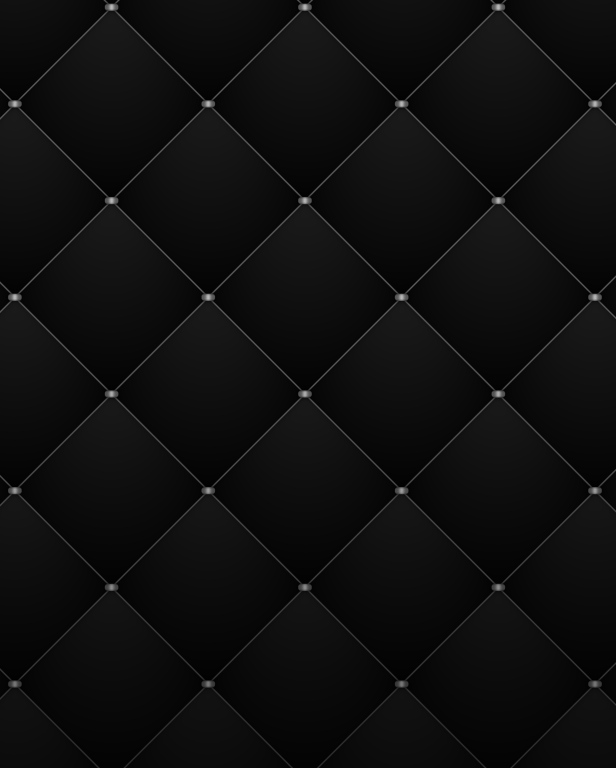
Give the GLSL for this pattern, as a Shadertoy shader.

```glsl
// Black quilted upholstery: a diagonal lattice of padded diamonds with thin
// silver seams and a small metal bead at each crossing. Diamonds come from
// fract on a rotated grid; the light fades towards the bottom of the canvas.

const float PERIOD = 0.2518; // diamond diagonal, as a share of canvas height

// Signed distance to a box with rounded corners
float roundedBox(vec2 p, vec2 halfSize, float radius) {
    vec2 d = abs(p) - halfSize + radius;
    return length(max(d, 0.0)) + min(max(d.x, d.y), 0.0) - radius;
}

// Antialiased coverage of a shape from its signed distance
float coverage(float dist, float pixel) {
    return 1.0 - smoothstep(-0.75 * pixel, 0.75 * pixel, dist);
}

// Padding lit from above, with both side corners in shadow
float paddingShade(vec2 p) {
    float height = clamp(p.y + 0.5, 0.0, 1.0);
    float lit = mix(0.008, 0.108, pow(height, 0.85));
    return lit * (1.0 - 2.8 * p.x * p.x);
}

// Metal bead with a bright band in the middle and dark ends
float beadShade(vec2 p) {
    float band = exp(-pow(p.x / 0.0035, 2.0));
    float rim = smoothstep(0.0048, 0.0015, abs(p.y));
    return mix(0.32, 0.68, band) * mix(0.65, 1.0, rim);
}

void mainImage(out vec4 fragColor, in vec2 fragCoord) {
    float pixel = 1.0 / iResolution.y;
    vec2 uv = fragCoord * pixel;
    float light = smoothstep(-0.1, 0.65, uv.y);

    // Rotate by 45 degrees so that seams fall on whole numbers
    vec2 q = (uv - vec2(0.3971, 0.4870)) / PERIOD;
    vec2 lattice = vec2(q.x + q.y, q.y - q.x);

    // Padded diamonds
    vec2 cell = fract(lattice) - 0.5;
    vec2 local = 0.5 * vec2(cell.x - cell.y, cell.x + cell.y);
    float shade = paddingShade(local) * mix(0.62, 1.0, light);

    // Seams, with a soft dark crease around the thread
    vec2 offset = lattice - round(lattice);
    float seam = min(abs(offset.x), abs(offset.y)) * PERIOD * 0.7071;
    shade *= 1.0 - 0.35 * exp(-seam / 0.003);
    float thread = coverage(seam - 0.0009, pixel);
    shade = mix(shade, mix(0.17, 0.36, light), thread);

    // Beads at the crossings
    vec2 toBead = 0.5 * PERIOD * vec2(offset.x - offset.y, offset.x + offset.y);
    float bead = roundedBox(toBead, vec2(0.0088, 0.0046), 0.0040);
    shade *= 1.0 - 0.5 * exp(-max(bead, 0.0) / 0.002);
    float metal = beadShade(toBead) * mix(0.6, 1.05, light);
    shade = mix(shade, metal, coverage(bead, pixel));

    fragColor = vec4(vec3(shade), 1.0);
}
```
